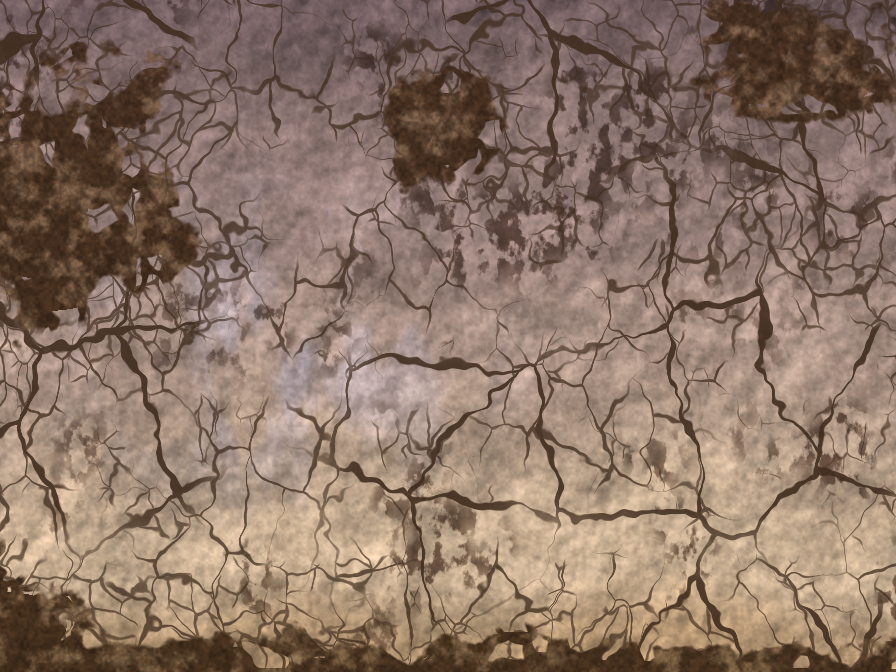
This texture is drawn by a Shadertoy shader. Its source:

```glsl
// Dry, cracked clay bank with crumbled soil patches, violet above and warm sand below.

float hash(vec2 p) {
    vec3 q = fract(p.xyx * vec3(0.1031, 0.1030, 0.0973));
    q += dot(q, q.yzx + 33.33);
    return fract((q.x + q.y) * q.z);
}

vec2 hash2(vec2 p) {
    return vec2(hash(p), hash(p + 71.7));
}

float noise(vec2 p) {
    vec2 i = floor(p), f = fract(p);
    f = f * f * (3.0 - 2.0 * f);
    return mix(mix(hash(i), hash(i + vec2(1, 0)), f.x),
               mix(hash(i + vec2(0, 1)), hash(i + vec2(1, 1)), f.x), f.y);
}

float fbm(vec2 p) {
    float sum = 0.0, amp = 0.5;
    for (int i = 0; i < 5; i++) {
        sum += amp * noise(p);
        p = mat2(1.6, 1.2, -1.2, 1.6) * p + 17.3;
        amp *= 0.5;
    }
    return sum / 0.97;
}

// Voronoi cells: x = distance to the nearest border, y = random value of the cell
vec2 cells(vec2 p) {
    vec2 base = floor(p), f = fract(p), nearest = vec2(0), nearId = vec2(0);
    float best = 9.0, border = 9.0;
    for (int j = -1; j <= 1; j++)
    for (int i = -1; i <= 1; i++) {
        vec2 g = vec2(i, j), r = g + hash2(base + g) - f;
        if (dot(r, r) < best) { best = dot(r, r); nearest = r; nearId = g; }
    }
    for (int j = -2; j <= 2; j++)
    for (int i = -2; i <= 2; i++) {
        vec2 g = nearId + vec2(i, j), r = g + hash2(base + g) - f, d = r - nearest;
        if (dot(d, d) > 1e-4) border = min(border, dot(0.5 * (r + nearest), normalize(d)));
    }
    return vec2(border, hash(base + nearId + 5.5));
}

// Broken crack lines of varying width along the cell borders
float cracks(vec2 p, float scale, float width, float coverage) {
    float px = 0.8 / iResolution.y;
    float d = cells(p * scale * vec2(1.15, 0.85)).x / scale;
    float present = smoothstep(-0.12, 0.15, noise(p * scale * 0.9 + scale) - 1.0 + coverage);
    float w = width * present * (0.3 + 1.4 * noise(p * 28.0 + scale));
    return present * (1.0 - smoothstep(w - px, w + px, d));
}

float blob(vec2 p, vec2 center, vec2 radius) {
    return 1.0 - length((p - center) / radius);
}

vec3 clayColor(float y) {
    vec3 c = mix(vec3(0.71, 0.59, 0.45), vec3(0.79, 0.69, 0.58), smoothstep(0.0, 0.15, y));
    c = mix(c, vec3(0.67, 0.575, 0.525), smoothstep(0.18, 0.5, y));
    c = mix(c, vec3(0.57, 0.48, 0.465), smoothstep(0.45, 0.78, y));
    return mix(c, vec3(0.45, 0.37, 0.38), smoothstep(0.78, 1.02, y));
}

void mainImage(out vec4 fragColor, in vec2 fragCoord) {
    vec2 p = fragCoord / iResolution.y;
    p.x += 0.5 * (4.0 / 3.0 - iResolution.x / iResolution.y);

    // Ragged domain for cracks and crumbs
    vec2 q = p + 0.09 * (vec2(fbm(p * 7.0), fbm(p * 7.0 + 40.0)) - 0.5);
    q += 0.012 * (vec2(noise(p * 55.0), noise(p * 55.0 + 9.0)) - 0.5);

    // Clay with relief, mottling and grain
    float relief = fbm(p * 20.0 + vec2(-0.12, 0.16)) - fbm(p * 20.0);
    float grain = noise(p * 240.0) + noise(p * 130.0 + 3.0) - 1.0;
    vec3 clay = clayColor(p.y + 0.12 * (fbm(p * 4.0) - 0.5));
    float pale = smoothstep(0.48, 0.7, fbm(p * vec2(16, 7) + 8.0)) * max(0.0, blob(p, vec2(0.42, 0.48), vec2(0.4, 0.3)));
    clay = mix(clay, vec3(0.74, 0.69, 0.74), 0.8 * pale);
    clay *= 1.0 - 0.9 * relief + 0.35 * (fbm(p * 11.0 + 5.0) - 0.5) + 0.1 * grain;

    // Brown stains made of small pits
    float stain = smoothstep(0.5, 0.7, fbm(p * vec2(8, 6) + 21.0));
    float pits = smoothstep(0.47, 0.62, fbm(p * vec2(60, 45)));
    clay *= mix(vec3(1), vec3(0.6, 0.55, 0.52), stain * pits + 0.15 * pits);

    // Exposed soil: hollows on the bank and a crumbling lower edge
    float hollow = blob(p, vec2(0.07, 0.7), vec2(0.23, 0.21));
    hollow = max(hollow, blob(p, vec2(1.17, 0.91), vec2(0.19, 0.1)));
    hollow = max(hollow, 0.8 * blob(p, vec2(0.66, 0.8), vec2(0.11, 0.1)));
    hollow = max(hollow, blob(p, vec2(0.02, 0.07), vec2(0.16, 0.1)));
    hollow = max(hollow, 0.8 - p.y / 0.07);
    float soilMask = smoothstep(0.0, 0.14, hollow - 0.12 + 1.6 * (fbm(p * 13.0 + 2.0) - 0.5));

    // Loose clay crumbs lying in the soil
    vec2 crumb = cells(q * 24.0);
    float kept = step(0.58 + 0.5 * hollow, crumb.y);
    float crumbMask = kept * smoothstep(0.06, 0.14, crumb.x - 0.12 * noise(p * 60.0));
    soilMask *= 1.0 - crumbMask;

    // Three generations of cracks, densest in the rubble
    float rubble = max(smoothstep(0.2, 0.03, p.y), smoothstep(-0.7, 0.1, hollow));
    rubble = max(rubble, 0.6 * smoothstep(0.0, 0.4, blob(p, vec2(1.15, 0.68), vec2(0.3, 0.25))));
    float crack = cracks(q, 5.2, 0.0042, 0.68);
    crack = max(crack, 0.85 * cracks(q + 3.7, 11.0, 0.0022, 0.54 + 0.2 * rubble));
    crack = max(crack, 0.75 * cracks(q + 8.1, 25.0, 0.0018, 0.3 + 0.4 * rubble));

    vec3 soil = mix(vec3(0.26, 0.18, 0.11), vec3(0.46, 0.36, 0.25), smoothstep(0.4, 0.75, fbm(p * 45.0 + 6.0)));
    soil = mix(soil, soil * vec3(1.0, 0.97, 1.1), p.y) * (1.0 + 0.3 * grain);
    vec3 color = mix(clay, soil, soilMask);
    color = mix(color, vec3(0.25, 0.175, 0.12), 0.9 * crack * (1.0 - 0.6 * soilMask));
    fragColor = vec4(clamp(color, 0.0, 1.0), 1.0);
}
```
